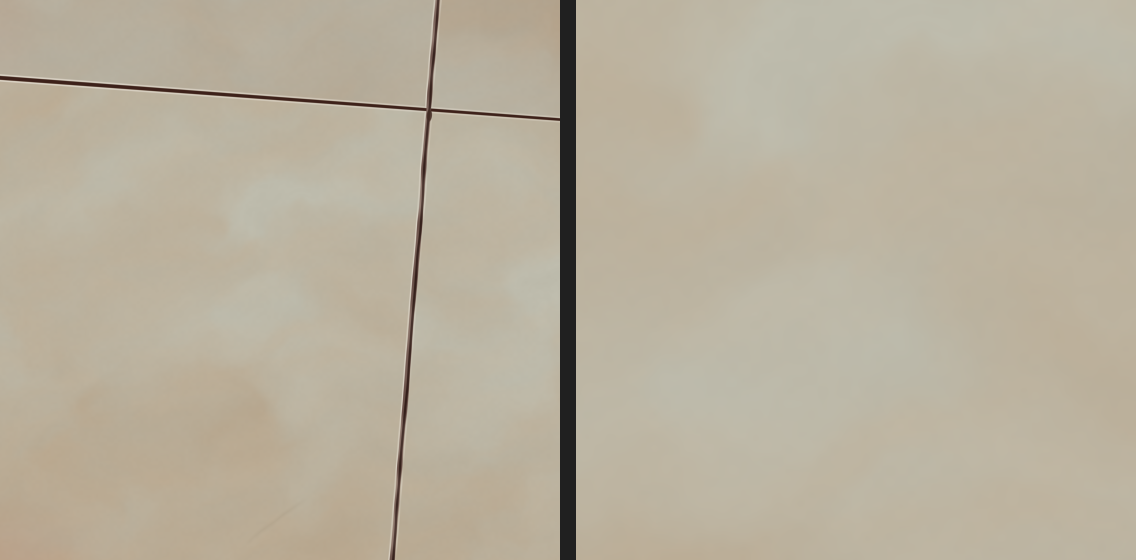
Left: the whole. Right: its middle third, enlarged.
Reproduce this texture procedurally as a WebGL 2 fragment shader.

```glsl
#version 300 es
precision highp float;

uniform vec2 u_resolution;
out vec4 fragColor;

float hash(vec2 p) {
    return fract(sin(dot(p, vec2(127.1, 311.7))) * 43758.5453);
}

float noise(vec2 p) {
    vec2 i = floor(p), f = fract(p);
    f = f * f * (3.0 - 2.0 * f);
    return mix(mix(hash(i), hash(i + vec2(1, 0)), f.x),
               mix(hash(i + vec2(0, 1)), hash(i + vec2(1, 1)), f.x), f.y);
}

float fbm(vec2 p) {
    float sum = 0.0, amp = 0.5;
    for (int i = 0; i < 5; i++) {
        sum += amp * noise(p);
        p = mat2(1.6, 1.1, -1.1, 1.6) * p + 7.3;
        amp *= 0.5;
    }
    return sum;
}

// Soft elliptical patch
float patchAt(vec2 p, vec2 centre, vec2 radius) {
    vec2 d = (p - centre) / radius;
    return exp(-dot(d, d));
}

// Antialiased band of a given half width
float band(float d, float halfWidth, float soft) {
    return 1.0 - smoothstep(halfWidth - soft, halfWidth + soft, abs(d));
}

// Mottled stone glaze, shifted for each tile
vec3 glaze(vec2 p, vec2 tile) {
    vec2 q = mat2(0.97, -0.24, 0.24, 0.97) * p + tile * 13.7;
    vec2 warp = vec2(fbm(q * 6.0), fbm(q * 6.0 + 31.0)) - 0.48;
    float clouds = fbm(q * vec2(5.0, 8.0) + warp * 1.5) - 0.48;
    float streaks = fbm(q * vec2(13.0, 27.0) + warp * 3.0) - 0.48;
    vec2 w = p + warp * 0.22;

    float warmth = 0.34 + clouds * 0.75 + streaks * 0.42;
    warmth += 0.32 * (1.0 - smoothstep(0.0, 0.45, p.y)) * (1.0 - 0.4 * p.x);
    warmth += 0.34 * patchAt(w, vec2(0.42, 0.25), vec2(0.07, 0.09));
    warmth += 0.28 * patchAt(w, vec2(0.17, 0.27), vec2(0.05));
    warmth += 0.28 * patchAt(w, vec2(0.0, 0.97), vec2(0.10, 0.12));
    warmth += 0.45 * patchAt(w, vec2(1.0, 0.96), vec2(0.20, 0.12));
    warmth += 0.22 * patchAt(w, vec2(0.0, 0.05), vec2(0.18, 0.25));
    warmth -= 0.30 * patchAt(w, vec2(0.50, 0.63), vec2(0.15, 0.04));
    warmth -= 0.26 * patchAt(w, vec2(0.98, 0.45), vec2(0.15, 0.22));
    warmth -= 0.22 * patchAt(w, vec2(0.54, 0.38), vec2(0.20, 0.10));
    warmth -= 0.15 * patchAt(w, vec2(0.30, 0.48), vec2(0.22, 0.12));

    vec3 cool = vec3(0.745, 0.733, 0.672);
    vec3 warm = vec3(0.715, 0.635, 0.530);
    vec3 colour = mix(cool, warm, clamp(warmth, -0.05, 1.15));

    // Slight blush in the left corners
    float blush = patchAt(p, vec2(0.0), vec2(0.14, 0.08))
                + 0.5 * patchAt(p, vec2(0.0, 0.95), vec2(0.06, 0.10));
    colour += blush * vec3(0.01, -0.018, -0.015);

    // Blurred scratch near the lower edge
    vec2 s = p - vec2(0.49, 0.065);
    float scratch = band(s.y - 0.75 * s.x + warp.x * 0.04, 0.002, 0.006);
    colour -= 0.03 * scratch * smoothstep(0.07, 0.02, abs(s.x));

    // Upper row is slightly greyer and darker
    colour -= vec3(0.020, 0.020, 0.014) * step(0.5, tile.y);
    return colour + 0.04 * streaks + 0.006 * (noise(p * 150.0) - 0.5);
}

void main() {
    vec2 p = gl_FragCoord.xy / u_resolution;
    float soft = 0.75 / min(u_resolution.x, u_resolution.y);

    // Signed distances to the slanted joints
    float across = p.y - 0.861 + 0.0745 * p.x;
    float along = p.x - 0.7005 - 0.081 * p.y;
    along += 0.0012 * (noise(vec2(p.y * 14.0, 8.0)) - 0.5);

    vec2 tile = step(0.0, vec2(along, across));
    vec3 colour = glaze(p, tile);

    // Pale bevels beside the joints, patchy along the vertical one
    float wear = noise(vec2(p.y * 30.0, 5.0));
    float fade = mix(0.9, 0.45, p.x);
    float rowHalf = mix(0.0034, 0.0023, p.x);
    float bevel = fade * band(abs(across) - rowHalf - 0.0018, 0.0013, soft);
    bevel = max(bevel, (0.5 + 0.4 * wear) * band(along + 0.0056, 0.0014, soft));
    bevel = max(bevel, 0.6 * (1.0 - wear) * band(along - 0.0060, 0.0012, soft));
    colour = mix(colour, vec3(0.87, 0.84, 0.79), bevel);

    // Dark horizontal joint, thinning to the right
    float row = band(across, rowHalf, soft);
    colour = mix(colour, vec3(0.24, 0.13, 0.10), row);

    // Vertical joint: worn brown groove with a darker core
    float column = band(along, 0.0042 + 0.0012 * (wear - 0.5), soft);
    vec3 groove = mix(vec3(0.58, 0.49, 0.45), vec3(0.40, 0.30, 0.27), wear);
    colour = mix(colour, groove, column);
    float core = band(along - 0.0012 + 0.0016 * (noise(vec2(p.y * 22.0, 2.0)) - 0.5), 0.0020, soft);
    colour = mix(colour, vec3(0.20, 0.12, 0.10), core * (0.7 + 0.3 * wear));

    // Chipped corner just below the crossing
    vec2 c = vec2(along - 0.002, across + 0.010) / vec2(0.005, 0.011);
    colour = mix(colour, vec3(0.26, 0.17, 0.14), 0.85 * (1.0 - smoothstep(0.7, 1.2, length(c))));

    fragColor = vec4(colour, 1.0);
}
```
